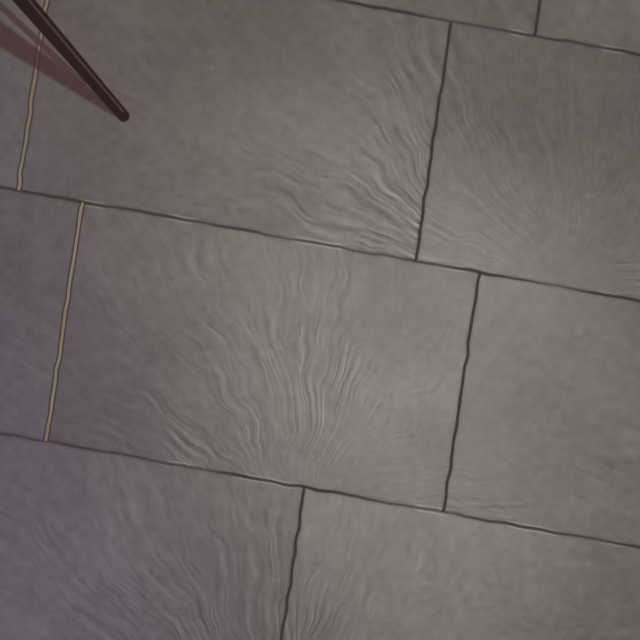
A three.js fragment shader for this texture:

```glsl
varying vec2 vUv;

float hash(vec2 p) {
  return fract(sin(dot(p, vec2(127.1, 311.7))) * 43758.5453);
}

float noise(vec2 p) {
  vec2 i = floor(p), f = fract(p);
  f = f * f * (3.0 - 2.0 * f);
  return mix(mix(hash(i), hash(i + vec2(1.0, 0.0)), f.x),
             mix(hash(i + vec2(0.0, 1.0)), hash(i + 1.0), f.x), f.y);
}

float fbm(vec2 p) {
  float sum = 0.0, amp = 0.53;
  for (int i = 0; i < 4; i++) {
    sum += amp * noise(p);
    p = mat2(1.6, 1.2, -1.2, 1.6) * p + 7.3;
    amp *= 0.5;
  }
  return sum;
}

// Running bond shift of each course
float courseShift(float row) {
  return row < -0.5 ? 0.44 : row < 0.5 ? 0.026 : row < 1.5 ? -0.077 : 0.694;
}

// Riven slate: ridges fan out of a focus, over finer lumps
float slateHeight(vec2 p, vec2 focus) {
  vec2 d = p - focus + 0.09 * (vec2(fbm(p * 7.0), fbm(p * 7.0 + 19.0)) - 0.5);
  float angle = atan(d.x, d.y), r = length(d);
  float ridges = noise(vec2(angle * 26.0, r * 15.0))
               + 0.5 * noise(vec2(angle * 58.0 + 5.0, r * 32.0));
  return ridges * smoothstep(0.0, 0.25, r) + 0.8 * fbm(p * 24.0);
}

// x: distance to a segment, y: position along it
vec2 segment(vec2 p, vec2 a, vec2 b) {
  float t = clamp(dot(p - a, b - a) / dot(b - a, b - a), 0.0, 1.0);
  return vec2(length(p - mix(a, b, t)), t);
}

float stroke(float dist, float halfWidth, float soft) {
  return 1.0 - smoothstep(halfWidth - soft, halfWidth + soft, dist);
}

void main() {
  vec2 p = vUv;

  // Skewed courses of long tiles, with slightly uneven edges
  vec2 wobble = 0.003 * (vec2(noise(p * 45.0), noise(p * 38.0 + 8.0)) - 0.5);
  vec2 q = p + wobble;
  float v = (q.y + 0.178 * q.x - 0.323) / 0.385;
  float row = floor(v);
  float u = (q.x - 0.15 * q.y - courseShift(row)) / 0.637;
  vec2 tile = vec2(floor(u), row);
  vec2 local = vec2(u, v) - tile;

  // Fan focus near the lower edge of the tile
  float fanU = courseShift(row) + 0.637 * (tile.x + 0.65 - 0.95 * tile.x + 0.65 * row);
  vec2 focus;
  focus.y = (0.323 + 0.385 * (row - 0.06) - 0.178 * fanU) / 1.0267;
  focus.x = fanU + 0.15 * focus.y;

  // Broad light falloff, violet towards the lower left
  vec2 g = (p - vec2(0.62, 0.43)) * vec2(1.0, 0.9);
  float glow = exp(-6.0 * dot(g, g));
  vec3 color = mix(vec3(0.385, 0.35, 0.335), vec3(0.54, 0.51, 0.485), glow);
  float violet = smoothstep(0.75, 0.0, p.x + 0.45 * p.y);
  color = mix(color, vec3(0.365, 0.33, 0.375), 0.85 * violet);

  // Tile tone, clouding and grain
  color *= 0.97 + 0.06 * hash(tile + 3.0);
  color *= 1.0 + 0.22 * (fbm(p * 5.0 + tile * 4.0) - 0.5);
  color += 0.05 * (fbm(p * 85.0) - 0.5);

  // Raking light over the relief
  float relief = slateHeight(p, focus) - slateHeight(p + vec2(0.003, 0.002), focus);
  float rough = mix(0.3, 1.0, smoothstep(0.35, 0.62, fbm(p * 4.5 + tile * 5.0)));
  rough *= mix(0.5, 1.0, smoothstep(0.1, 0.6, p.x)) * (1.15 - 0.55 * local.y);
  color += vec3(0.15, 0.147, 0.142) * rough * clamp(relief, -0.7, 0.8);

  // Joints: dark slits, with pale grout on the left
  vec2 edge = (0.5 - abs(local - 0.5)) * vec2(0.637, 0.385);
  float wear = noise(p * 16.0 + 4.0);
  vec3 slit = vec3(0.23, 0.19, 0.18);
  float bed = stroke(edge.y, 0.0015 + 0.001 * wear, 0.0014);
  color *= 1.0 - 0.12 * stroke(min(edge.x, edge.y), 0.004, 0.004);
  color = mix(color, slit, bed * mix(0.35, 0.85, wear));
  float chip = stroke(abs(edge.y - 0.004), 0.0015, 0.0015);
  color += 0.09 * chip * smoothstep(0.62, 0.85, noise(p * 21.0));
  float head = stroke(edge.x, 0.0023, 0.0014);
  float pale = 1.0 - smoothstep(0.14, 0.2, p.x);
  color = mix(color, slit, head * 0.85 * (1.0 - pale));
  color = mix(color, slit, pale * 0.6 * stroke(edge.x, 0.0048, 0.0015));
  color = mix(color, vec3(0.55, 0.48, 0.39), pale * head * mix(0.6, 1.0, wear));

  // Slim rod in the corner with its shadow
  vec2 shade = segment(p, vec2(-0.02, 0.96), vec2(0.18, 0.825));
  color = mix(color, vec3(0.27, 0.19, 0.19), 0.75 * stroke(shade.x, 0.018 - 0.011 * shade.y, 0.004));
  vec2 strut = segment(p, vec2(-0.02, 1.01), vec2(0.13, 0.87));
  color = mix(color, vec3(0.3, 0.22, 0.21), 0.8 * stroke(strut.x, 0.005, 0.002));
  vec2 rod = segment(p, vec2(0.02, 1.02), vec2(0.193, 0.819));
  color = mix(color, vec3(0.17, 0.12, 0.125), stroke(rod.x, 0.014 - 0.005 * rod.y, 0.002));
  vec2 shine = segment(p, vec2(0.028, 1.02), vec2(0.192, 0.826));
  color = mix(color, vec3(0.36, 0.28, 0.28), 0.6 * stroke(shine.x, 0.002, 0.0015));

  gl_FragColor = vec4(color, 1.0);
}
```
